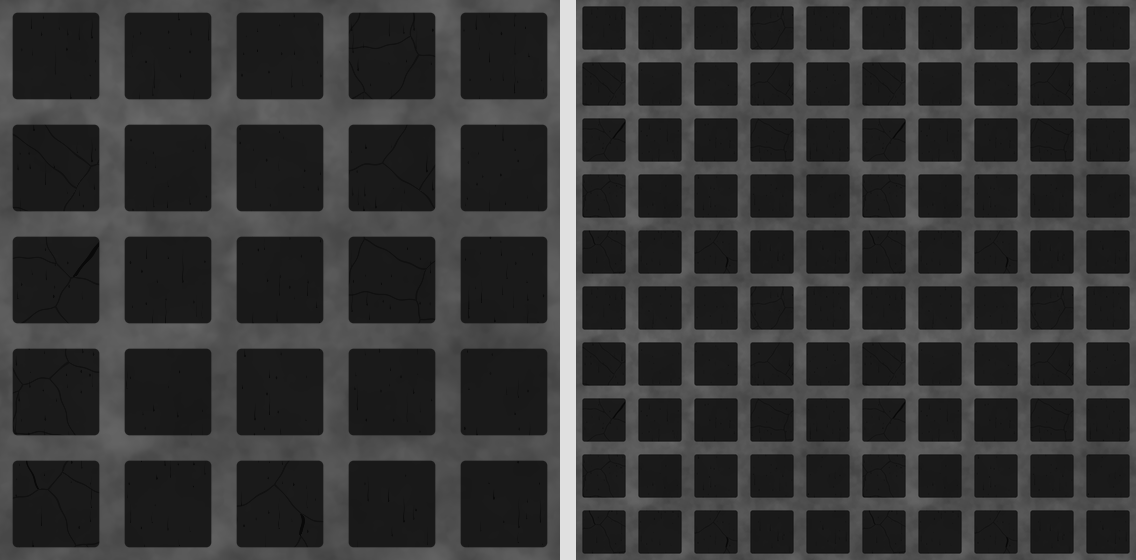
Left: one tile. Right: repeated 2 by 2.
Give the GLSL for this pattern, as a WebGL 1 fragment shader.

```glsl
precision highp float;

uniform vec2 u_resolution;

const float REPEATS = 5.0;
const float TILE_HALF = 0.387;
const float CORNER_RADIUS = 0.045;
const vec3 TILE_COLOR = vec3(0.101);
const vec3 GROUT_COLOR = vec3(0.332);
const vec3 STAIN_COLOR = vec3(0.03);

vec2 hash2(vec2 p) {
  vec3 q = fract(p.xyx * vec3(0.1031, 0.1030, 0.0973));
  q += dot(q, q.yzx + 33.33);
  return fract((q.xx + q.yz) * q.zy);
}

float roundedBox(vec2 p, float halfSize, float radius) {
  vec2 d = abs(p) - halfSize + radius;
  return length(max(d, 0.0)) + min(max(d.x, d.y), 0.0) - radius;
}

// Soft cellular noise: random values blended around jittered points
float softCells(vec2 uv, float period) {
  vec2 p = uv * period;
  vec2 base = floor(p);
  float total = 0.0;
  float weights = 0.0;
  for (int j = -1; j <= 1; j++) {
    for (int i = -1; i <= 1; i++) {
      vec2 id = base + vec2(float(i), float(j));
      vec2 wrapped = mod(id, period) + period;
      vec2 d = id + hash2(wrapped) - p;
      float w = exp(-6.0 * dot(d, d));
      total += w * hash2(wrapped + 41.7).x;
      weights += w;
    }
  }
  return total / weights;
}

float clouds(vec2 uv) {
  float sum = 0.0;
  float amplitude = 0.5;
  float period = 10.0;
  for (int i = 0; i < 4; i++) {
    sum += amplitude * (softCells(uv, period) - 0.5);
    amplitude *= 0.6;
    period *= 2.0;
  }
  return sum;
}

// Stain heads with tails that fade upward; p counts tiles
float drips(vec2 p, vec2 grid) {
  vec2 q = p * grid;
  vec2 base = floor(q);
  float stain = 0.0;
  for (int j = 0; j < 3; j++) {
    vec2 id = base - vec2(0.0, float(j));
    vec2 wrapped = mod(id, grid * REPEATS);
    vec2 place = hash2(wrapped + 3.1);
    vec2 shape = hash2(wrapped + 71.9);
    vec2 chance = hash2(wrapped + 137.3);
    vec2 d = (q - id - vec2(0.2, 0.1) - vec2(0.6, 0.8) * place) / grid;
    float radius = mix(0.006, 0.012, shape.x);
    float tailLength = 0.02 + 0.28 * pow(shape.y, 5.0);
    float head = 1.0 - smoothstep(0.4, 1.0, length(d / vec2(radius, radius * 1.6)));
    float bend = 0.003 * sin(d.y * 40.0);
    float tail = 1.0 - smoothstep(0.0, radius * 0.9, abs(d.x + bend));
    tail *= step(0.0, d.y) * max(0.0, 1.0 - d.y / tailLength);
    float strength = step(0.5, chance.x) * mix(0.4, 1.0, chance.y);
    stain = max(stain, strength * max(head, tail));
  }
  return stain;
}

// Cell borders as cracks; a few borders open wider
float cracks(vec2 p, vec2 seed, float pixel) {
  vec2 q = p * 1.9 + 0.05 * sin(p.yx * 9.0 + seed) + 0.015 * sin(p.yx * 31.0 + seed.yx);
  vec2 base = floor(q);
  vec3 nearest = vec3(0.0, 0.0, 9.0);
  vec3 second = nearest;
  for (int j = -2; j <= 2; j++) {
    for (int i = -2; i <= 2; i++) {
      vec2 id = base + vec2(float(i), float(j));
      vec2 site = id + hash2(id + seed * 13.0 + 50.0);
      vec2 d = site - q;
      vec3 found = vec3(site, dot(d, d));
      if (found.z < nearest.z) {
        second = nearest;
        nearest = found;
      } else if (found.z < second.z) {
        second = found;
      }
    }
  }
  float border = (second.z - nearest.z) / (3.8 * distance(second.xy, nearest.xy));
  float wide = step(0.96, hash2((nearest.xy + second.xy) * 19.0).x);
  float width = mix(0.002, 0.011 * smoothstep(0.0, 0.9, p.x), wide);
  return mix(0.5, 0.9, wide) * (1.0 - smoothstep(width, width + pixel, border));
}

void main() {
  vec2 uv = gl_FragCoord.xy / u_resolution;
  vec2 p = uv * REPEATS;
  vec2 tile = mod(floor(p), REPEATS);
  vec2 local = fract(p);
  float pixel = REPEATS / min(u_resolution.x, u_resolution.y);
  float cloud = clouds(uv);

  // Grout
  vec3 grout = GROUT_COLOR + 0.17 * cloud;

  // Tile face with its wear
  vec3 face = TILE_COLOR + 0.012 * cloud + 0.005 * (hash2(tile + 9.0).x - 0.5);
  face = mix(face, STAIN_COLOR, 0.85 * drips(p, vec2(9.0, 5.0)));
  float cracked = step(fract((tile.x + REPEATS * tile.y) * 0.618034), 0.32);
  face = mix(face, STAIN_COLOR, cracked * cracks(local, tile, pixel));

  float edge = roundedBox(local - 0.5, TILE_HALF, CORNER_RADIUS);
  float mask = 1.0 - smoothstep(-0.75 * pixel, 0.75 * pixel, edge);
  gl_FragColor = vec4(mix(grout, face, mask), 1.0);
}
```
